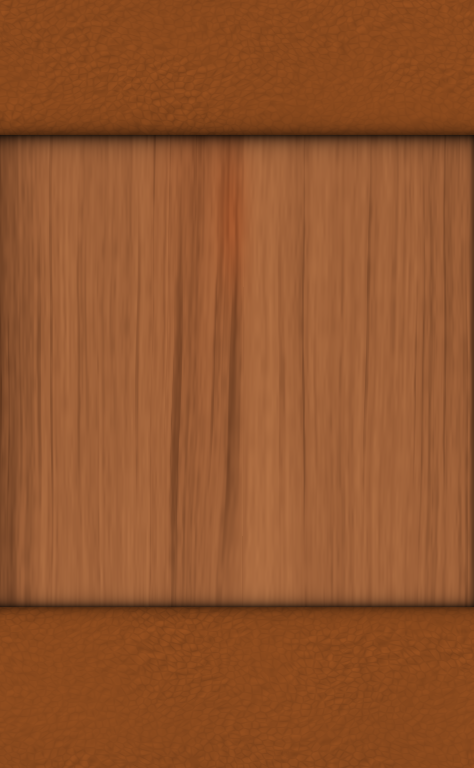
Give the GLSL for this background, as a Shadertoy shader.

```glsl
// Draws a recessed panel of vertical wood grain between two bands of brown leather.

const float TOP_EDGE = 0.8242;      // heights of the panel edges
const float BOTTOM_EDGE = 0.2096;
const float SEAM_X = 0.515;         // join between the two boards
const float LEATHER_SCALE = 125.0;  // pebbles per canvas height
const vec3 LEATHER = vec3(0.548, 0.290, 0.115);
const vec3 WOOD_DARK = vec3(0.32, 0.175, 0.09);
const vec3 WOOD_MID = vec3(0.615, 0.375, 0.22);
const vec3 WOOD_LIGHT = vec3(0.79, 0.52, 0.32);
const vec3 RED_TINT = vec3(0.04, -0.015, -0.025);

float hash(vec2 p) {
    vec3 q = fract(p.xyx * vec3(0.1031, 0.1030, 0.0973));
    q += dot(q, q.yzx + 33.33);
    return fract((q.x + q.y) * q.z);
}

float noise(vec2 p) {
    vec2 cell = floor(p), f = fract(p);
    f = f * f * (3.0 - 2.0 * f);
    return mix(mix(hash(cell), hash(cell + vec2(1, 0)), f.x),
               mix(hash(cell + vec2(0, 1)), hash(cell + vec2(1, 1)), f.x), f.y);
}

// Cellular noise: gap between the nearest and second nearest points
float creases(vec2 p) {
    vec2 cell = floor(p), f = fract(p);
    float nearest = 8.0, second = 8.0;
    for (int j = -1; j <= 1; j++)
    for (int i = -1; i <= 1; i++) {
        vec2 o = vec2(i, j), id = cell + o;
        float d = length(o + vec2(hash(id), hash(id + 57.0)) - f);
        second = min(second, max(nearest, d));
        nearest = min(nearest, d);
    }
    return second - nearest;
}

// Soft bump of given half width
float bump(float x, float center, float width) {
    float d = (x - center) / width;
    return exp(-d * d);
}

vec3 leather(vec2 p) {
    vec2 q = p * LEATHER_SCALE * vec2(0.75, 1.0);
    q += 0.7 * sin(q.yx * 0.37 + sin(q * 0.21));
    float pebble = smoothstep(0.0, 0.4, creases(q)) - 0.75;
    float slope = noise(q * 1.3) - noise(q * 1.3 + vec2(0.4, -0.5));
    float mottle = noise(p * vec2(8.0, 14.0)) - 0.5;
    float relief = 0.4 + 0.6 * noise(p * vec2(9.0, 20.0) + 7.0);
    return LEATHER * (1.0 + relief * (0.08 * pebble + 0.14 * slope) + 0.03 * mottle);
}

vec3 wood(vec2 uv) {
    // The fibres lean beside the seam and near the right side
    float height = (uv.y - BOTTOM_EDGE) / (TOP_EDGE - BOTTOM_EDGE);
    float lean = 0.035 * bump(uv.x, 0.44, 0.10) * (1.0 - height)
               - 0.020 * bump(uv.x, 0.84, 0.10) * height;
    float x = uv.x + lean + 0.002 * sin(uv.y * 9.0 + uv.x * 14.0)
            + 0.001 * sin(uv.y * 23.0 + uv.x * 31.0);

    // Broad light and dark bands across the boards
    float seam = SEAM_X - 0.004 * (1.0 - height);
    float rightBoard = smoothstep(seam - 0.004, seam + 0.004, uv.x);
    float tone = 0.06 + 0.06 * bump(uv.x, 0.15, 0.08) + 0.08 * bump(uv.x, 0.29, 0.05)
               - 0.10 * bump(uv.x, 0.43, 0.09)
               - 0.12 * bump(uv.x, seam - 0.012, 0.03) * (1.0 - rightBoard)
               + 0.20 * bump(uv.x, seam + 0.05, 0.07) * rightBoard
               + 0.07 * bump(uv.x, 0.76, 0.07)
               - 0.55 * exp(-uv.x / 0.035) - 0.12 * bump(uv.x, 0.05, 0.03)
               - 0.24 * smoothstep(0.88, 1.0, uv.x);
    tone += 0.08 * (0.5 - height);

    // Long streaks from wide to fine; each board has its own set
    float frequency = 20.0, strength = 0.13;
    for (int i = 0; i < 4; i++) {
        vec2 stretch = vec2(frequency, 0.8 + 0.015 * frequency);
        vec2 shift = vec2(37.0 * step(seam, uv.x), float(i) * 19.0);
        tone += strength * (noise(vec2(x, uv.y) * stretch + shift) - 0.5);
        frequency *= 2.0;
        strength *= 1.32;
    }

    // Thin dark pores and short flecks
    float pore = noise(vec2(x * 120.0 + 40.0, uv.y * 2.0));
    tone -= 0.28 * smoothstep(0.70, 0.95, pore);
    tone += 0.20 * (noise(vec2(x * 230.0, uv.y * 40.0)) - 0.5);

    vec3 color = mix(WOOD_MID, WOOD_LIGHT, clamp(tone, 0.0, 1.0));
    color = mix(color, WOOD_DARK, clamp(-tone, 0.0, 1.0));
    float redness = bump(uv.x, 0.49, 0.03) * bump(uv.y, 0.71, 0.09)
                  + 0.35 * bump(uv.x, 0.42, 0.09) * height;
    return color + RED_TINT * redness;
}

void mainImage(out vec4 fragColor, in vec2 fragCoord) {
    vec2 uv = fragCoord / iResolution.xy;
    vec2 p = fragCoord / iResolution.y;
    float pixel = 0.5 / iResolution.y;
    float below = TOP_EDGE - uv.y, above = uv.y - BOTTOM_EDGE;

    // Shadows cast into the recess
    vec3 panel = wood(uv);
    panel *= 1.0 - 0.76 * exp(-abs(below) / 0.010);
    panel *= 1.0 - 0.68 * exp(-abs(above) / 0.007);
    panel *= 1.0 - 0.35 * smoothstep(0.988, 1.0, uv.x);

    // Leather darkens where it rolls over towards the panel
    vec3 band = leather(p);
    band *= 1.0 - 0.48 * exp(-abs(below) / 0.009);
    band *= 1.0 - 0.42 * exp(-abs(above) / 0.007);

    float inside = smoothstep(-pixel, pixel, min(below, above));
    fragColor = vec4(mix(band, panel, inside), 1.0);
}
```
